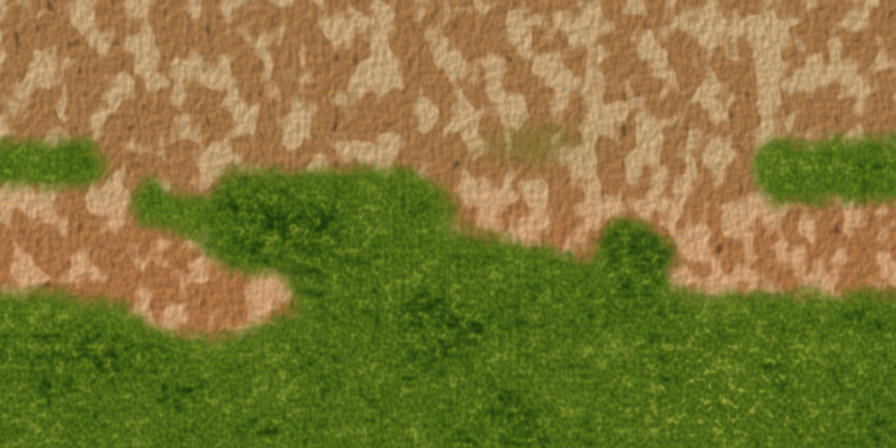
Reproduce this texture procedurally as a WebGL 2 fragment shader.

```glsl
#version 300 es
precision highp float;
// Mossy grass banks creeping over mottled sandy earth.

#define EDGE_SOFT 0.026
#define EDGE_RAGGED 0.035
#define SAND_RELIEF 0.16
#define GRASS_GRAIN 0.30
#define SAND_DARK vec3(0.615, 0.445, 0.265)
#define SAND_LIGHT vec3(0.745, 0.620, 0.450)
#define GRASS_DARK vec3(0.130, 0.235, 0.045)
#define GRASS_MID vec3(0.305, 0.410, 0.085)
#define GRASS_LIGHT vec3(0.440, 0.520, 0.150)
#define GRASS_DRY vec3(0.560, 0.570, 0.210)

uniform vec2 u_resolution;
out vec4 fragColor;

vec2 hashGradient(vec2 cell) {
    float h = fract(sin(dot(cell, vec2(127.1, 311.7))) * 43758.5);
    float angle = 6.2832 * h;
    return vec2(cos(angle), sin(angle));
}

// Gradient noise, roughly -0.7 to 0.7
float noise(vec2 p) {
    vec2 i = floor(p), f = fract(p);
    vec2 u = f * f * f * (f * (f * 6.0 - 15.0) + 10.0);
    float a = dot(hashGradient(i), f);
    float b = dot(hashGradient(i + vec2(1, 0)), f - vec2(1, 0));
    float c = dot(hashGradient(i + vec2(0, 1)), f - vec2(0, 1));
    float d = dot(hashGradient(i + vec2(1, 1)), f - vec2(1, 1));
    return mix(mix(a, b, u.x), mix(c, d, u.x), u.y);
}

float fbm(vec2 p) {
    float sum = 0.0, amp = 1.0;
    for (int i = 0; i < 4; i++) {
        sum += amp * noise(p);
        p = mat2(1.6, 1.2, -1.2, 1.6) * p + 7.3;
        amp *= 0.55;
    }
    return sum;
}

float capsule(vec2 p, vec2 a, vec2 b, float radius) {
    vec2 ab = b - a;
    float t = clamp(dot(p - a, ab) / dot(ab, ab), 0.0, 1.0);
    return length(p - a - ab * t) - radius;
}

float glow(vec2 p, vec2 center, vec2 size) {
    vec2 q = (p - center) / size;
    return exp(-dot(q, q));
}

float smoothMin(float a, float b, float k) {
    float h = max(k - abs(a - b), 0.0) / k;
    return min(a, b) - h * h * k * 0.25;
}

// Signed distance to the grass, negative inside
float grassShape(vec2 p) {
    float dip = (p.x - 0.47) / 0.18;
    float d = p.y - 0.345 + 0.100 * exp(-dip * dip);              // foreground
    d = min(d, capsule(p, vec2(0.56, 0.505), vec2(0.90, 0.505), 0.117)); // mound
    d = min(d, capsule(p, vec2(0.34, 0.545), vec2(0.60, 0.480), 0.047)); // tongue
    d = smoothMin(d, capsule(p, vec2(0.80, 0.370), vec2(1.41, 0.245), 0.156), 0.03);
    d = smoothMin(d, capsule(p, vec2(1.41, 0.414), vec2(1.41, 0.300), 0.094), 0.03);
    d = min(d, capsule(p, vec2(-0.15, 0.630), vec2(0.18, 0.630), 0.054)); // left patch
    return min(d, capsule(p, vec2(1.75, 0.617), vec2(2.20, 0.628), 0.070)); // right patch
}

float sandHeight(vec2 p) {
    return noise(p * vec2(62.0, 46.0)) + 0.6 * noise(p * vec2(110.0, 85.0) + 19.0);
}

vec3 sandColor(vec2 p) {
    vec2 warp = 0.018 * vec2(noise(p * 22.0), noise(p * 22.0 + 41.0));
    vec2 q = p + warp;
    float blotch = noise(q * vec2(15.0, 10.5) + 3.7) + 0.5 * noise(q * vec2(33.0, 25.0));
    blotch += 0.10 * glow(p, vec2(1.5, 0.65), vec2(0.6, 0.4));
    vec3 color = mix(SAND_DARK, SAND_LIGHT, smoothstep(-0.05, 0.30, blotch));
    // Relief lit from the upper left, with sparse dark pits
    float relief = sandHeight(p) - sandHeight(p + vec2(-0.006, 0.006));
    color *= 1.0 + SAND_RELIEF * clamp(relief, -1.2, 1.0);
    float pits = smoothstep(0.35, 0.8, noise(p * vec2(42.0, 26.0) + 60.0) - 0.4 * blotch);
    color *= 1.0 - 0.35 * pits;
    // Warmer earth low down
    return color * mix(vec3(1.05, 0.98, 0.97), vec3(1), smoothstep(0.40, 0.70, p.y));
}

vec3 grassColor(vec2 p) {
    float clumps = fbm(p * vec2(9.0, 12.0) + 11.0);
    float tufts = noise(p * vec2(34.0, 42.0)) + 0.7 * noise(p * vec2(64.0, 74.0) + 5.0);
    float blades = noise(p * vec2(105.0, 90.0) + 23.0);
    // Shaded hollows and a dry, sunlit corner
    float shade = glow(p, vec2(0.64, 0.47), vec2(0.13, 0.11))
                + glow(p, vec2(1.42, 0.41), vec2(0.11, 0.09))
                + 0.7 * glow(p, vec2(1.00, 0.28), vec2(0.12, 0.08))
                + 0.6 * glow(p, vec2(0.18, 0.19), vec2(0.16, 0.08))
                + 0.7 * glow(p, vec2(1.10, 0.05), vec2(0.11, 0.06));
    float dry = glow(p, vec2(1.60, 0.12), vec2(0.16, 0.13));
    float tone = 0.35 * clumps + 0.42 * tufts - 0.34 * shade + 0.10 * dry + 0.02;
    vec3 color = mix(GRASS_MID, GRASS_DARK, smoothstep(0.0, 0.65, -tone));
    color = mix(color, GRASS_LIGHT, smoothstep(0.0, 0.55, tone));
    float speck = smoothstep(0.18, 0.60, tufts + 0.4 * blades);
    color = mix(color, GRASS_DRY, speck * clamp(0.12 + 0.6 * dry + 0.25 * shade, 0.0, 0.7));
    return color * (1.0 + GRASS_GRAIN * blades);
}

void main() {
    vec2 p = gl_FragCoord.xy / u_resolution * vec2(2.0, 1.0);
    float ragged = fbm(p * 13.0 + 2.0) + 0.4 * noise(p * 55.0);
    float d = grassShape(p) + EDGE_RAGGED * 0.6 * ragged;
    float cover = 1.0 - smoothstep(-EDGE_SOFT, EDGE_SOFT, d);
    float sprouts = glow(p, vec2(1.20, 0.675), vec2(0.10, 0.045));
    cover = max(cover, 0.45 * sprouts * (0.8 + 0.6 * ragged));
    // Grass pales where it thins out at the rim
    vec3 grass = grassColor(p);
    float rim = smoothstep(-0.075, 0.0, d);
    grass = mix(grass, mix(GRASS_MID, GRASS_LIGHT, 0.45), 0.35 * rim);
    fragColor = vec4(mix(sandColor(p), grass, clamp(cover, 0.0, 1.0)), 1.0);
}
```
